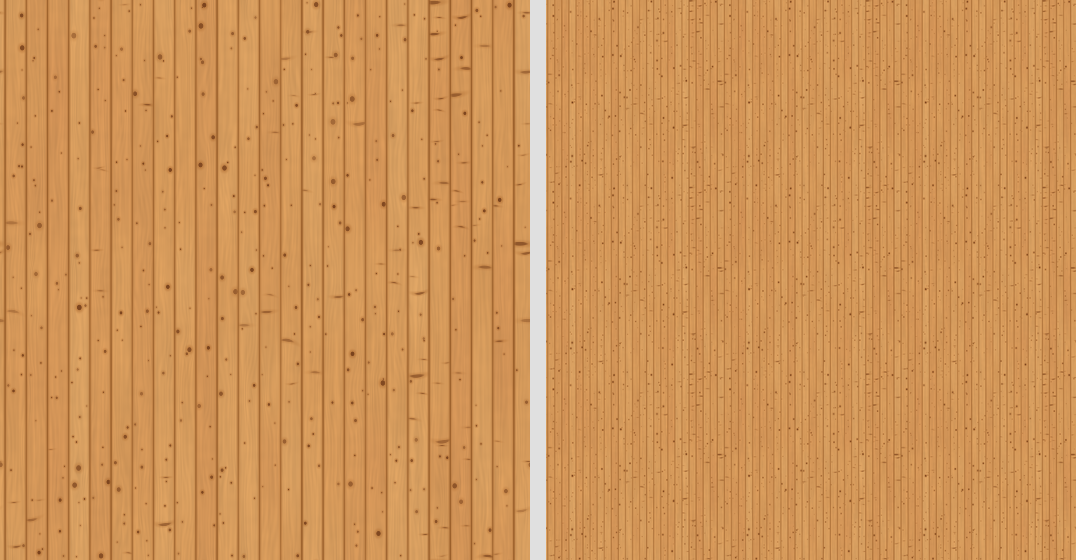
Left, the tile; right, the same tile 3 across and 3 down.
Write a WebGL 1 fragment shader that draws this texture.

```glsl
precision highp float;
// Seamless wall of narrow vertical pine boards with dark grooves, knots and fine grain.
uniform vec2 u_resolution;

const float BOARDS = 25.0;         // boards across
const float ROWS = 26.0;           // knot cells down, nearly square
const float FIRST_GROOVE = 0.24;   // offset of the first groove, in boards
const float GROOVE_HALF = 0.034;   // half width of the groove line
const float SHADE_WIDTH = 0.13;    // soft shading beside a groove
const float KNOT_CHANCE = 0.40;
const float KNOT_MIN = 0.026;
const float KNOT_MAX = 0.115;
const float SPIKE_STRETCH = 0.24;  // flattens knots into sideways streaks
const float SPIKY_FROM = 18.0;     // boards past this one show more streaks
const float GRAIN_AMOUNT = 0.045;
const float RING_AMOUNT = 0.014;

const vec3 HONEY = vec3(0.835, 0.600, 0.352);
const vec3 PALE = vec3(0.855, 0.640, 0.395);
const vec3 ROSY = vec3(0.815, 0.560, 0.330);
const vec3 SHADE = vec3(0.700, 0.455, 0.230);
const vec3 GROOVE = vec3(0.570, 0.340, 0.140);
const vec3 KNOT_CORE = vec3(0.430, 0.220, 0.090);
const vec3 KNOT_HALO = vec3(0.690, 0.425, 0.190);

float hash(vec2 p) {
  return fract(sin(dot(p, vec2(12.9898, 78.233))) * 43758.5);
}

// Value noise that wraps after a whole number of cells
float noise(vec2 p, vec2 period) {
  vec2 i = floor(p);
  vec2 f = fract(p);
  f = f * f * (3.0 - 2.0 * f);
  vec2 a = mod(i, period);
  vec2 b = mod(i + 1.0, period);
  return mix(mix(hash(a), hash(vec2(b.x, a.y)), f.x),
             mix(hash(vec2(a.x, b.y)), hash(b), f.x), f.y);
}

// Returns core cover, halo cover and the sideways push on the grain
vec3 knots(vec2 p, float board, float pixel) {
  vec3 result = vec3(0.0);
  float spikeChance = mix(0.10, 0.50, smoothstep(SPIKY_FROM, SPIKY_FROM + 2.0, board));
  for (int layer = 0; layer < 2; layer++) {
    for (int j = -1; j <= 1; j++) {
      float row = floor(p.y) + float(j);
      vec2 id = vec2(board + 31.0 * float(layer), mod(row, ROWS));
      float present = step(hash(id + 3.1), KNOT_CHANCE);
      vec2 center = vec2(mix(0.12, 0.88, hash(id + 7.7)), row + mix(0.1, 0.9, hash(id + 11.3)));
      vec2 delta = p - center;
      float size = hash(id + 17.9);
      float radius = mix(KNOT_MIN, KNOT_MAX, size * size * size);
      float spike = step(hash(id + 23.3), spikeChance);
      float tilt = hash(id + 29.1) - 0.5;

      // Round knots are slightly tall, streaks are long and bent
      vec2 flat_ = vec2(delta.x * SPIKE_STRETCH, delta.y + tilt * delta.x * (0.3 + delta.x));
      float d = length(mix(delta * vec2(1.0, 0.88), flat_, spike));
      radius *= mix(1.0, 0.75, spike);
      float strength = present * mix(0.45, 1.0, hash(id + 37.7)) * mix(1.0, 0.75, spike);
      float core = strength * (1.0 - smoothstep(radius - 0.5 * pixel, radius + 0.5 * pixel, d));
      float halo = strength * (1.0 - smoothstep(radius * 0.8, radius * 2.3 + pixel, d));
      result.xy = max(result.xy, vec2(core, halo));
      result.z += present * radius * sign(delta.x) * smoothstep(0.0, 0.08, abs(delta.x))
                * exp(-dot(delta * vec2(3.0, 2.2), delta * vec2(3.0, 2.2)));
    }
  }
  return result;
}

void main() {
  vec2 uv = gl_FragCoord.xy / u_resolution;
  float x = mod(uv.x * BOARDS - FIRST_GROOVE, BOARDS);
  float board = floor(x);
  float across = fract(x);
  float pixel = BOARDS / u_resolution.x;
  vec3 knot = knots(vec2(across, uv.y * ROWS), board, pixel);

  // Board tone, drifting slowly along its length
  float shift = floor(hash(vec2(board, 5.0)) * 40.0);
  float drift = noise(vec2(board, uv.y * 6.0 + shift), vec2(BOARDS, 6.0)) - 0.5;
  float tone = hash(vec2(board, 9.0)) - 0.5 + 0.7 * drift;
  vec3 color = mix(HONEY, PALE, clamp(tone, 0.0, 0.8));
  color = mix(color, ROSY, clamp(-tone, 0.0, 0.8));

  // Streaks and growth rings, pushed aside by knots
  float bent = x - knot.z;
  float fine = noise(vec2(bent * 16.0, uv.y * 14.0 + shift), vec2(BOARDS * 16.0, 14.0));
  float broad = noise(vec2(bent * 5.0, uv.y * 8.0 + shift), vec2(BOARDS * 5.0, 8.0));
  float warp = noise(vec2(bent * 2.0, uv.y * 10.0 + shift), vec2(BOARDS * 2.0, 10.0));
  float rings = sin(6.2832 * (bent * 5.0 + warp * 2.5));
  float mottle = noise(uv * vec2(75.0, 70.0), vec2(75.0, 70.0)) - 0.5;
  color *= 1.0 + GRAIN_AMOUNT * (fine + broad - 1.0) + RING_AMOUNT * rings + 0.02 * mottle;

  // Knots with a brown rim
  color = mix(color, KNOT_HALO, 0.6 * knot.y);
  color = mix(color, KNOT_CORE, 0.85 * knot.x);

  // Grooves, each with its own depth
  float edge = min(across, 1.0 - across);
  float groove = mod(floor(x + 0.5), BOARDS);
  float wear = noise(vec2(groove, uv.y * 9.0), vec2(BOARDS, 9.0));
  float depth = mix(0.65, 1.0, hash(vec2(groove, 13.0))) * mix(0.85, 1.0, wear);
  float shade = 1.0 - smoothstep(GROOVE_HALF, SHADE_WIDTH, edge);
  float line = 1.0 - smoothstep(GROOVE_HALF - 0.5 * pixel, GROOVE_HALF + 0.5 * pixel, edge);
  color = mix(color, SHADE, 0.6 * depth * shade);
  color = mix(color, GROOVE, 0.9 * depth * line);

  gl_FragColor = vec4(color, 1.0);
}
```
